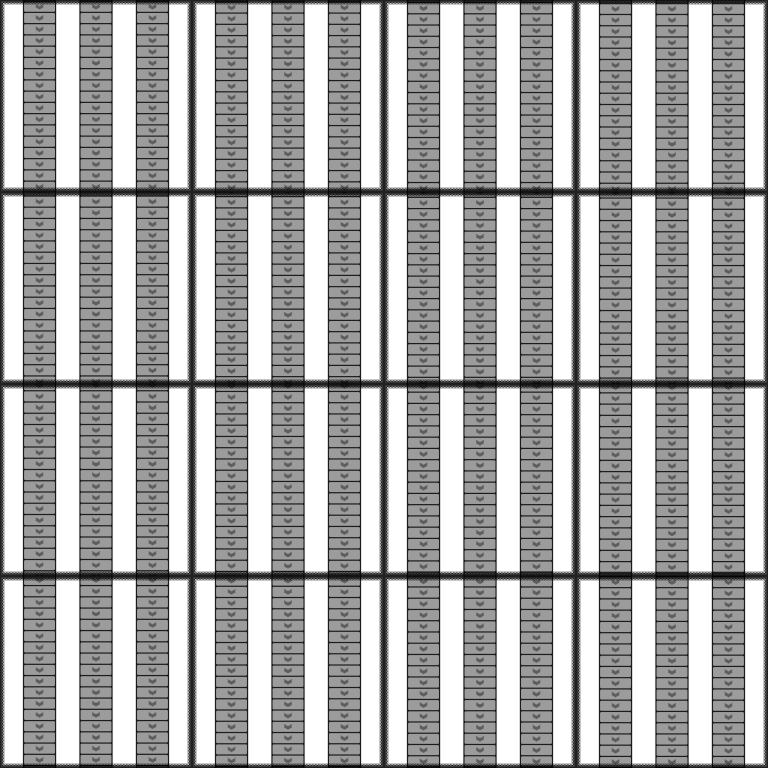
Give the GLSL for this pattern, as a WebGL 2 fragment shader.

```glsl
#version 300 es
precision highp float;
// A 4 by 4 grid of framed panels, each with three upright belts of rounded
// plates stamped with a chevron. The belts step down by one sixteenth of a
// plate from panel to panel, in reading order, so the grid wraps cleanly.

uniform vec2 u_resolution;
out vec4 outColor;

// Lengths are in units of 1/128 of a panel.
const float PANELS = 4.0;
const float PANEL_SIZE = 128.0;
const float BELT_SPACING = 37.65;
const float BELT_HALF_WIDTH = 11.1;
const float PLATE_PITCH = 7.5;
const float PLATE_START = 4.5;      // first chevron below the panel top
const float GROOVE_WIDTH = 0.8;
const float PLATE_RADIUS = 0.9;
const float CHEVRON_HALF_WIDTH = 2.5;
const float CHEVRON_HALF_THICKNESS = 1.15;
const float CHEVRON_SLOPE = 0.55;
const float FRAME_STEP = 1.0;       // width of each of the three frame bands

const vec3 WHITE = vec3(1.0);
const vec3 PLATE_GREY = vec3(0.61);
const vec3 CHEVRON_GREY = vec3(0.37);
const vec3 GROOVE_DARK = vec3(0.11);
const float FRAME_CORE = 0.13;
const vec2 FRAME_MIDDLE = vec2(0.15, 0.42);  // the two checker shades
const vec2 FRAME_OUTER = vec2(0.40, 0.72);

// Coverage of the inside of a signed distance, softened over one pixel.
float cover(float dist, float pixel) {
    return clamp(0.5 - dist / pixel, 0.0, 1.0);
}

float roundedBox(vec2 p, vec2 halfSize, float radius) {
    vec2 q = abs(p) - halfSize + radius;
    return length(max(q, 0.0)) + min(max(q.x, q.y), 0.0) - radius;
}

// Chevron pointing down, with y growing downwards.
float chevron(vec2 p) {
    float x = abs(p.x);
    float ridge = CHEVRON_SLOPE * (0.5 * CHEVRON_HALF_WIDTH - x);
    float arm = (abs(p.y - ridge) - CHEVRON_HALF_THICKNESS)
              / sqrt(1.0 + CHEVRON_SLOPE * CHEVRON_SLOPE);
    return max(arm, x - CHEVRON_HALF_WIDTH);
}

// Soft checkerboard of unit squares that fades to its mean when too fine.
float checker(vec2 p, float pixel) {
    vec2 wave = sin(3.14159 * p);
    float sharp = clamp(0.5 + 0.5 * wave.x * wave.y / pixel, 0.0, 1.0);
    return mix(0.5, sharp, clamp(2.0 - pixel, 0.0, 1.0));
}

void main() {
    vec2 uv = gl_FragCoord.xy / u_resolution;
    vec2 grid = vec2(uv.x, 1.0 - uv.y) * PANELS;
    vec2 panel = floor(grid);
    vec2 p = fract(grid) * PANEL_SIZE;
    float pixel = PANELS * PANEL_SIZE / min(u_resolution.x, u_resolution.y);

    // Nearest of the three belts
    float x = p.x - 0.5 * PANEL_SIZE;
    float belt = clamp(floor(x / BELT_SPACING + 0.5), -1.0, 1.0);
    x -= belt * BELT_SPACING;

    // Position within a plate, shifted by the panel's place in the sequence
    float phase = (panel.x + PANELS * panel.y) / (PANELS * PANELS);
    float along = (p.y - PLATE_START) / PLATE_PITCH - phase;
    vec2 q = vec2(x, (fract(along + 0.5) - 0.5) * PLATE_PITCH);

    // Belt, plate and chevron
    vec2 plateHalf = vec2(BELT_HALF_WIDTH - GROOVE_WIDTH,
                          0.5 * (PLATE_PITCH - GROOVE_WIDTH));
    vec3 color = mix(WHITE, GROOVE_DARK, cover(abs(x) - BELT_HALF_WIDTH, pixel));
    color = mix(color, PLATE_GREY, cover(roundedBox(q, plateHalf, PLATE_RADIUS), pixel));
    color = mix(color, CHEVRON_GREY, cover(chevron(q), pixel));

    // Translucent frame: outer checker, darker checker, then the core
    vec2 toEdge = min(p, PANEL_SIZE - p);
    float edge = min(toEdge.x, toEdge.y);
    float weave = checker(p, pixel);
    float shade = mix(1.0, mix(FRAME_OUTER.x, FRAME_OUTER.y, weave),
                      cover(edge - 3.0 * FRAME_STEP, pixel));
    shade = mix(shade, mix(FRAME_MIDDLE.x, FRAME_MIDDLE.y, weave),
                cover(edge - 2.0 * FRAME_STEP, pixel));
    shade = mix(shade, FRAME_CORE, cover(edge - FRAME_STEP, pixel));

    outColor = vec4(color * shade, 1.0);
}
```
